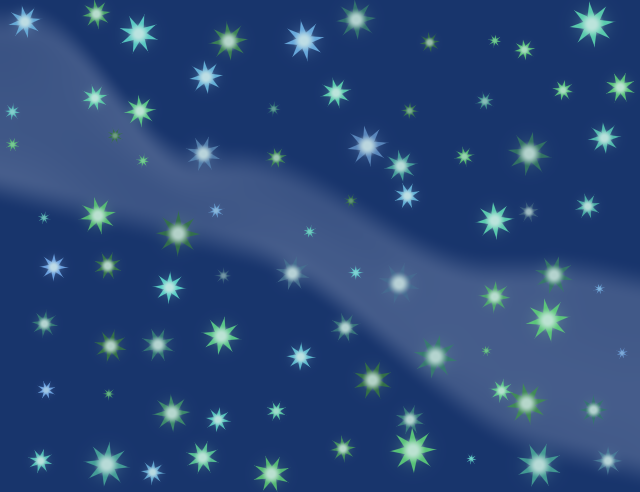
Give the GLSL for this background, as a Shadertoy shader.

```glsl
// Night sky: a soft pale band of haze drifts down across deep blue, under
// scattered eight-pointed stars with glowing cores. The band lies between two
// smooth curves; the stars are distance functions on a jittered grid.

#define GRID vec2(10.0, 8.0)
#define JITTER 0.68
#define STAR_MIN 0.009
#define STAR_MAX 0.047
#define NOTCH 0.41
#define HALO 0.30
#define BAND_SOFT 0.055
#define SKY vec3(0.095, 0.207, 0.425)
#define HAZE vec3(0.285, 0.375, 0.555)
#define CORE vec3(0.82, 0.91, 0.90)

const float PI = 3.14159265;

// Integer hash: three values in 0..1 per cell and seed
vec3 hash3(vec2 cell, int seed) {
    uvec3 v = uvec3(ivec3(ivec2(cell) + 64, seed));
    v = v * 1664525u + 1013904223u;
    v.x += v.y * v.z; v.y += v.z * v.x; v.z += v.x * v.y;
    v ^= v >> 16u;
    v.x += v.y * v.z; v.y += v.z * v.x; v.z += v.x * v.y;
    return vec3(v >> 8u) / 16777216.0;
}

float valueNoise(vec2 p) {
    vec2 i = floor(p), f = fract(p);
    f = f * f * (3.0 - 2.0 * f);
    float low = mix(hash3(i, 7).x, hash3(i + vec2(1, 0), 7).x, f.x);
    float high = mix(hash3(i + vec2(0, 1), 7).x, hash3(i + vec2(1, 1), 7).x, f.x);
    return mix(low, high, f.y);
}

// Opacity of the haze between its upper and lower curves
float hazeBand(vec2 p) {
    float top = 0.975 - 0.285 * smoothstep(0.06, 0.40, p.x)
              - 0.22 * smoothstep(0.48, 1.0, p.x) - 0.03 * smoothstep(1.15, 1.35, p.x);
    float bottom = 0.60 - 0.25 * p.x - 0.25 * smoothstep(0.5, 1.1, p.x);
    float inside = smoothstep(-0.4, 1.0, (top - p.y) / BAND_SOFT)
                 * smoothstep(-0.4, 1.0, (p.y - bottom) / BAND_SOFT);
    float across = (p.y - bottom) / (top - bottom);
    float folds = valueNoise(vec2(p.x * 3.2, across * 2.6) + 3.0);
    return inside * mix(0.70, 1.06, folds);
}

// Signed distance to an eight-pointed star of outer radius 1
float starDistance(vec2 p, float turn) {
    float sector = PI / 4.0;
    float a = abs(mod(atan(p.y, p.x) + turn, sector) - 0.5 * sector);
    vec2 q = length(p) * vec2(cos(a), sin(a));
    vec2 tip = vec2(1.0, 0.0);
    vec2 edge = NOTCH * vec2(cos(PI / 8.0), sin(PI / 8.0)) - tip;
    return dot(q - tip, normalize(vec2(edge.y, -edge.x)));
}

// Ray colour: green through teal to blue, some of them dim
vec3 rayColor(float hue, float light) {
    vec3 c = mix(vec3(0.33, 0.73, 0.43), vec3(0.33, 0.77, 0.72), smoothstep(0.2, 0.55, hue));
    c = mix(c, vec3(0.40, 0.60, 0.83), smoothstep(0.62, 0.95, hue));
    return c * mix(0.60, 1.10, smoothstep(0.0, 0.7, light));
}

vec3 drawStar(vec3 col, vec2 p, vec2 cell, float aspect, float pixel) {
    vec3 place = hash3(cell, 1), look = hash3(cell, 2);
    float radius = mix(STAR_MIN, STAR_MAX, pow(place.z, 1.1));
    vec2 center = (cell + 0.5 + (place.xy - 0.5) * JITTER) * vec2(aspect, 1.0) / GRID;
    center = clamp(center, vec2(radius), vec2(aspect, 1.0) - radius);

    vec2 q = (p - center) / radius;
    float r = length(q);
    if (r > 2.0) return col;

    vec3 ray = rayColor(look.x, look.y);
    float glow = smoothstep(STAR_MIN, 0.026, radius);
    float halo = HALO * mix(0.4, 1.0, glow) * exp(-2.2 * r * r);
    float body = 1.0 - smoothstep(-0.7, 0.7, starDistance(q, look.z * PI) * radius / pixel);
    float core = mix(0.25, 0.92, glow) * (1.0 - smoothstep(0.14, 0.62, r));

    col = mix(col, mix(ray, CORE, 0.4), halo);
    col = mix(col, ray, body * 0.92);
    return mix(col, mix(ray, CORE, 0.88), core);
}

void mainImage(out vec4 fragColor, in vec2 fragCoord) {
    float pixel = 1.0 / iResolution.y;
    float aspect = iResolution.x * pixel;
    vec2 p = fragCoord * pixel;

    // Sky and haze
    vec3 col = mix(SKY, HAZE, hazeBand(p));

    // Stars of the surrounding cells
    vec2 home = floor(p * GRID / vec2(aspect, 1.0));
    for (int y = -1; y <= 1; y++) {
        for (int x = -1; x <= 1; x++) {
            vec2 cell = home + vec2(x, y);
            bool onCanvas = all(greaterThanEqual(cell, vec2(0.0))) && all(lessThan(cell, GRID));
            if (onCanvas) col = drawStar(col, p, cell, aspect, pixel);
        }
    }
    fragColor = vec4(col, 1.0);
}
```
